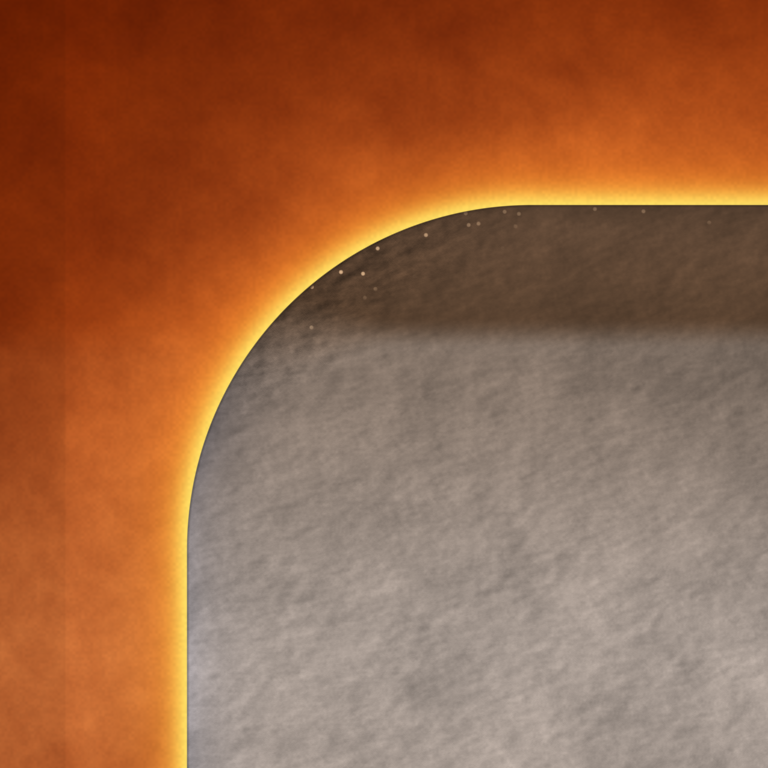
Reproduce this background procedurally as a WebGL 1 fragment shader.

```glsl
precision highp float;
// Backlit rounded plaster panel glowing against a rust-orange wall.

uniform vec2 u_resolution;

float hash(vec2 p) {
  return fract(sin(dot(p, vec2(127.1, 311.7))) * 43758.55);
}

float noise(vec2 p) {
  vec2 i = floor(p), f = fract(p);
  f = f * f * (3.0 - 2.0 * f);
  return mix(mix(hash(i), hash(i + vec2(1.0, 0.0)), f.x),
             mix(hash(i + vec2(0.0, 1.0)), hash(i + 1.0), f.x), f.y);
}

// Layered noise, centred near zero
float fbm(vec2 p) {
  float sum = 0.0, amp = 0.5;
  for (int i = 0; i < 5; i++) {
    sum += amp * (noise(p) - 0.5);
    p = mat2(1.6, 1.2, -1.2, 1.6) * p + 7.3;
    amp *= 0.58;
  }
  return sum;
}

// Signed distance to a panel that runs off the right and bottom sides
float panelDistance(vec2 p) {
  vec2 q = vec2(0.6925 - p.x, p.y - 0.284);
  return length(max(q, 0.0)) + min(max(q.x, q.y), 0.0) - 0.449;
}

vec3 wallColor(vec2 p, float d) {
  // Falloff away from the panel, with a lighter lower wall
  vec3 col = mix(vec3(0.38, 0.10, 0.0), vec3(0.86, 0.42, 0.17), exp(-d * 5.0));
  float lower = 0.25 * smoothstep(0.59, 0.52, p.y) + 0.65 * smoothstep(0.56, 0.12, p.y);
  col = mix(col, vec3(0.77, 0.43, 0.22), lower);

  // Mottled stains and a faint vertical seam
  float stain = fbm(p * 7.0) + 0.4 * fbm(p * 34.0);
  col *= 1.0 + stain * vec3(0.30, 0.46, 0.55);
  float seam = smoothstep(0.083, 0.087, p.x) * smoothstep(0.20, 0.085, p.x);
  col *= 1.0 + 0.05 * seam;

  // Amber halo and bright yellow rim
  col = mix(col, vec3(0.97, 0.58, 0.16), 0.92 * exp(-d * 26.0));
  return mix(col, vec3(1.0, 0.87, 0.39), exp(-pow(d * 55.0, 1.5)));
}

// Fine plaster relief lit from the upper left
float relief(vec2 p) {
  vec2 grain = vec2(p.x + 0.5 * p.y, p.y - 0.4 * p.x) * vec2(42.0, 70.0);
  return fbm(grain) - fbm(grain + vec2(-0.25, 0.45));
}

// Small bright flecks, one candidate in each cell
float flecks(vec2 p) {
  vec2 cell = floor(p * 60.0);
  vec2 center = 0.25 + 0.5 * vec2(hash(cell + 3.1), hash(cell + 8.7));
  float spot = smoothstep(0.23, 0.06, length(fract(p * 60.0) - center));
  return spot * step(0.82, hash(cell));
}

vec3 panelColor(vec2 p, float d) {
  // Pale body, darker toward the top
  vec3 col = mix(vec3(0.65, 0.60, 0.565), vec3(0.51, 0.445, 0.395),
                 smoothstep(0.12, 0.60, p.y));
  col *= 1.0 - 0.10 * smoothstep(0.65, 1.0, p.x) * smoothstep(0.30, 0.56, p.y);

  // Brown shadow band whose lower edge softens on the left
  float blur = mix(0.075, 0.022, smoothstep(0.32, 0.52, p.x));
  float band = smoothstep(0.566 - blur, 0.566 + blur, p.y);
  vec3 brown = mix(vec3(0.35, 0.26, 0.19), vec3(0.40, 0.30, 0.225),
                   smoothstep(0.58, 0.72, p.y));
  col = mix(col, brown, band);

  // Shade and a cool tint along the curved edge
  float rim = exp(d * 28.0);
  col *= 1.0 - 0.18 * rim * smoothstep(0.25, 0.5, p.y);
  col += vec3(-0.035, -0.01, 0.035) * rim * smoothstep(0.60, 0.40, p.y);

  // Clouding, vertical streaks and relief
  float cloud = fbm(p * 9.0 + 20.0) + 0.8 * fbm(p * 30.0 + 5.0);
  float streak = noise(vec2(p.x * 32.0, p.y * 4.0)) - 0.5;
  float arc = smoothstep(-0.13, -0.015, d) * smoothstep(0.42, 0.57, p.y)
            * smoothstep(0.75, 0.45, p.x);
  col *= 1.0 + 0.20 * cloud + 0.06 * streak * band + (0.20 + 0.35 * arc) * relief(p);

  // Glints gathered near the arc and a few under the top edge
  float top = 0.35 * smoothstep(0.695, 0.715, p.y) * smoothstep(-0.035, -0.015, d);
  float near = arc * smoothstep(-0.07, -0.03, d) * smoothstep(0.0, -0.006, d);
  float glint = flecks(p) * max(near * smoothstep(0.54, 0.60, p.y), top);
  return col + vec3(0.50, 0.43, 0.34) * glint;
}

void main() {
  vec2 p = gl_FragCoord.xy / u_resolution;
  float d = panelDistance(p);
  float pixel = 1.0 / min(u_resolution.x, u_resolution.y);

  // Join the wall and panel, with a thin dark contact line
  vec3 panel = panelColor(p, min(d, 0.0));
  panel *= 1.0 - 0.25 * smoothstep(-0.004, 0.0, d);
  vec3 col = mix(panel, wallColor(p, max(d, 0.0)), smoothstep(-pixel, pixel, d));

  // Fine surface grain
  col *= 1.0 + 0.05 * (noise(p * 260.0) - 0.5);
  gl_FragColor = vec4(clamp(col, 0.0, 1.0), 1.0);
}
```
